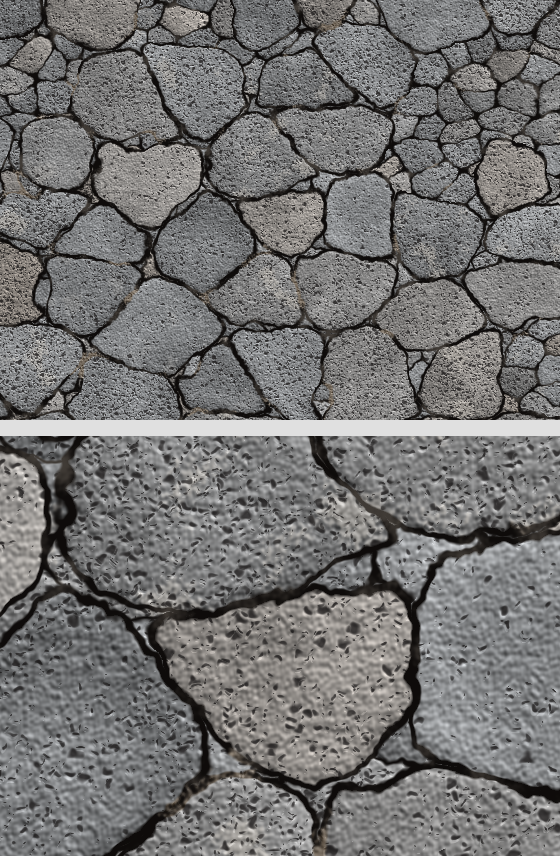
Top, the full canvas; bottom, a detail of the centre.
Write a WebGL 1 fragment shader that draws this texture.

```glsl
precision highp float;
// Dry-laid wall of porous grey lava stones under high sunlight.
// Angular Voronoi cells form the large stones, a finer Voronoi fills joints
// with rubble, and gradient noise plus scattered pits give the rough faces.
uniform vec2 u_resolution;

#define STONE_SIZE vec2(0.212, 0.180)
#define RUBBLE_SIZE vec2(0.084, 0.066)
#define RUBBLE_SHARE 0.10
#define JOINT 0.0026
#define CORNER_SHARPNESS 17.0
#define PIT_SIZE 0.0100
#define PIT_DARKNESS 0.78
#define RELIEF 0.21
#define STONE_TONE 0.505
#define TONE_SPREAD 0.13
#define LIGHT vec2(0.35, 0.94)

struct Cell {
  vec2 id;
  vec2 offset;
  float edge;
};

vec2 hash2(vec2 p) {
  vec3 q = fract(p.xyx * vec3(0.1031, 0.1030, 0.0973));
  q += dot(q, q.yzx + 33.33);
  return fract((q.xx + q.yz) * q.zy);
}

float gradientDot(vec2 corner, vec2 delta) {
  return dot(hash2(corner) * 2.0 - 1.0, delta);
}

float gradientNoise(vec2 p) {
  vec2 i = floor(p), f = fract(p);
  vec2 u = f * f * f * (f * (f * 6.0 - 15.0) + 10.0);
  vec2 e = vec2(1.0, 0.0);
  float low = mix(gradientDot(i, f), gradientDot(i + e, f - e), u.x);
  float high = mix(gradientDot(i + e.yx, f - e.yx), gradientDot(i + 1.0, f - 1.0), u.x);
  return 1.4 * mix(low, high, u.y);
}

vec2 noise2(vec2 p) {
  return vec2(gradientNoise(p), gradientNoise(p + 57.3));
}

// Jittered centre of a cell; alternate rows are shifted like masonry.
vec2 cellCentre(vec2 id) {
  return id + 0.5 + 0.78 * (hash2(id) - 0.5) + vec2(0.5 * mod(id.y, 2.0) - 0.25, 0.0);
}

// Nearest cell and its distance to the border, with slightly worn corners.
Cell findCell(vec2 p) {
  vec2 base = floor(p);
  Cell cell = Cell(base, vec2(0.0), 0.0);
  float nearest = 100.0;
  for (int y = -2; y <= 2; y++) {
    for (int x = -2; x <= 2; x++) {
      vec2 id = base + vec2(float(x), float(y));
      vec2 r = p - cellCentre(id);
      if (dot(r, r) < nearest) {
        nearest = dot(r, r);
        cell.id = id;
        cell.offset = r;
      }
    }
  }
  float sum = 0.0;
  for (int y = -2; y <= 2; y++) {
    for (int x = -2; x <= 2; x++) {
      vec2 r = p - cellCentre(base + vec2(float(x), float(y)));
      vec2 across = cell.offset - r;
      if (dot(across, across) > 0.0001) {
        float d = -dot(0.5 * (r + cell.offset), normalize(across));
        sum += exp(-CORNER_SHARPNESS * d);
      }
    }
  }
  cell.edge = -log(sum) / CORNER_SHARPNESS;
  return cell;
}

// Scattered pits, 1 at the bottom of a pit.
float pits(vec2 p, float density) {
  vec2 base = floor(p);
  float depth = 0.0;
  for (int y = -1; y <= 1; y++) {
    for (int x = -1; x <= 1; x++) {
      vec2 id = base + vec2(float(x), float(y));
      vec2 h = hash2(id + 211.0);
      float radius = 0.13 + 0.32 * h.y * h.y;
      float d = length((p - id - hash2(id)) * vec2(0.85, 1.1));
      depth = max(depth, step(h.x, density) * (1.0 - smoothstep(0.4 * radius, 1.25 * radius, d)));
    }
  }
  return depth;
}

float pitDepth(vec2 p, float density) {
  vec2 q = p + 0.0045 * noise2(p * 130.0);
  return max(pits(q / PIT_SIZE, density), 0.8 * pits(q / (0.55 * PIT_SIZE) + 40.0, density));
}

float grain(vec2 p) {
  return 0.4 * gradientNoise(p * 45.0) + 0.5 * gradientNoise(p * 110.0 + 9.0) + 0.6 * gradientNoise(p * 230.0 + 23.0);
}

void main() {
  vec2 p = gl_FragCoord.xy / u_resolution.y;
  float pixel = 1.0 / u_resolution.y;
  vec2 q = p + 0.016 * noise2(p * 7.0) + 0.008 * noise2(p * 23.0) + 0.004 * noise2(p * 62.0) + 0.002 * noise2(p * 140.0);

  // Large stones, with rubble in the wider joints and in a few whole cells
  Cell stone = findCell(q / STONE_SIZE + 12.0);
  Cell rubble = findCell(q / RUBBLE_SIZE + 60.0);
  float widening = 0.022 * smoothstep(0.1, 0.6, gradientNoise(p * 7.5 + 31.0));
  float stoneEdge = stone.edge * STONE_SIZE.y - JOINT * (1.0 + gradientNoise(p * 13.0)) - widening;
  float edge = rubble.edge * RUBBLE_SIZE.y - 0.0004;
  bool broken = hash2(stone.id + 7.0).x < RUBBLE_SHARE;
  if (!broken) edge = min(edge, -stoneEdge - 0.0035);
  Cell cell = rubble;
  if (!broken && stoneEdge > 0.0) {
    cell = stone;
    edge = stoneEdge;
  }

  // Rough face: lit relief, blotches, tilt and bevel
  vec2 trait = hash2(cell.id + 91.0), kind = hash2(cell.id + 33.0);
  float density = clamp(mix(0.12, 0.75, trait.y) + 0.5 * gradientNoise(p * 15.0 + 8.0), 0.05, 0.9);
  vec2 toLight = LIGHT * 0.003;
  float pit = pitDepth(p, density), rough = grain(p);
  float slope = rough - grain(p + toLight) + 0.7 * (pitDepth(p + toLight, density) - pit);
  float rim = 1.0 - smoothstep(0.0, 0.013, edge);
  float tone = STONE_TONE + TONE_SPREAD * (trait.x - 0.5) + RELIEF * slope + 0.12 * rough;
  tone += 0.08 * gradientNoise(p * 11.0) + 0.14 * dot(cell.offset, kind - 0.5);
  tone += rim * (0.10 * dot(normalize(cell.offset + 0.0001), LIGHT) - 0.02);
  vec3 face = tone * mix(vec3(0.985, 1.0, 1.015), vec3(1.05, 1.0, 0.95), pow(kind.x, 4.0));
  float crust = smoothstep(0.2, 0.6, gradientNoise(p * 16.0 + 5.0) + 0.5 * rough) * smoothstep(0.5, 0.9, kind.y);
  face = mix(face, vec3(0.70, 0.68, 0.65) + 0.2 * slope, 0.6 * crust);
  face = mix(face, vec3(0.13, 0.12, 0.12), PIT_DARKNESS * pit);

  // Dark joints with some dim fill and a little pale mortar
  float fill = smoothstep(-0.1, 0.6, gradientNoise(p * 27.0 + 14.0) + 0.3 * rough);
  float mortar = smoothstep(0.28, 0.5, gradientNoise(p * 12.0 + 3.0) + 0.2 * rough);
  vec3 joint = mix(vec3(0.055, 0.045, 0.04), vec3(0.25, 0.23, 0.21), fill);
  joint = mix(joint, vec3(0.54, 0.49, 0.43) + 0.3 * slope, 0.8 * mortar);
  gl_FragColor = vec4(mix(joint, face, smoothstep(-0.0005, 0.001 + pixel, edge)), 1.0);
}
```
